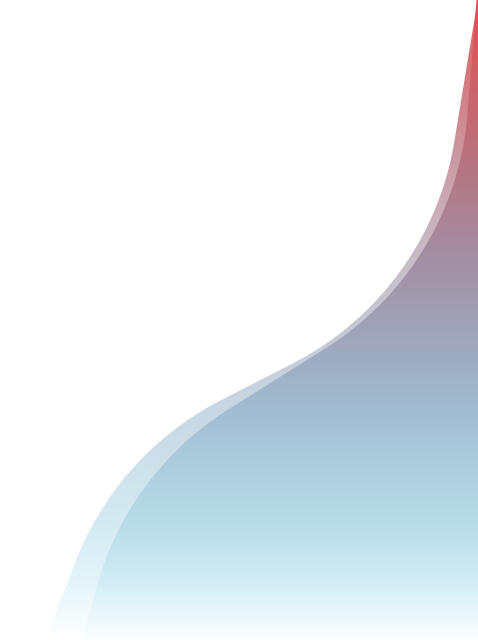
Give the GLSL for this background, as a Shadertoy shader.

```glsl
// A white page with a sweeping S-shaped slope that rises to the right edge.
// Two nested edges, each made of two equal arcs joined by tangent lines,
// are filled with one vertical gradient; the outer layer is translucent.

#define ARC_RADIUS 0.4766
#define VEIL_LOW 0.60
#define VEIL_HIGH 0.90
#define VEIL_FLOOR 0.013
#define PAPER vec3(1.0)

const int STOPS = 11;

// Gradient stops: colour in rgb, height in w
const vec4 ramp[STOPS] = vec4[STOPS](
    vec4(0.985, 0.995, 1.000, 0.00),
    vec4(0.900, 0.960, 0.980, 0.05),
    vec4(0.810, 0.920, 0.957, 0.10),
    vec4(0.722, 0.863, 0.910, 0.18),
    vec4(0.675, 0.804, 0.871, 0.27),
    vec4(0.637, 0.745, 0.822, 0.35),
    vec4(0.620, 0.675, 0.760, 0.44),
    vec4(0.627, 0.622, 0.700, 0.51),
    vec4(0.643, 0.549, 0.627, 0.61),
    vec4(0.710, 0.455, 0.505, 0.74),
    vec4(0.895, 0.300, 0.320, 1.00));

vec3 slopeColor(float height) {
    vec3 color = ramp[0].rgb;
    for (int i = 1; i < STOPS; i++) {
        float t = (height - ramp[i - 1].w) / (ramp[i].w - ramp[i - 1].w);
        color = mix(color, ramp[i].rgb, clamp(t, 0.0, 1.0));
    }
    return color;
}

// Signed distance to the S edge, positive to its lower right.
// The end lines are tangent to the arcs, given by their slopes dx/dy.
float edgeDistance(vec2 p, vec2 upper, vec2 lower, float topSlope, float endSlope) {
    vec2 topNormal = normalize(vec2(1.0, -topSlope));
    vec2 endNormal = normalize(vec2(-1.0, endSlope));

    // Normal of the inner tangent shared by both circles
    vec2 axis = lower - upper;
    float angle = atan(axis.y, axis.x) + acos(min(2.0 * ARC_RADIUS / length(axis), 1.0));
    vec2 midNormal = vec2(cos(angle), sin(angle));

    vec2 a = p - upper;
    vec2 b = p - lower;
    if (a.y > ARC_RADIUS * topNormal.y) return dot(a, topNormal) - ARC_RADIUS;
    if (a.y > ARC_RADIUS * midNormal.y) return length(vec2(max(a.x, 0.0), a.y)) - ARC_RADIUS;
    if (b.y > -ARC_RADIUS * midNormal.y) return dot(a, midNormal) - ARC_RADIUS;
    if (b.y > ARC_RADIUS * endNormal.y) return ARC_RADIUS - length(vec2(min(b.x, 0.0), b.y));
    return ARC_RADIUS - dot(b, endNormal);
}

float coverage(float dist, float pixel) {
    return clamp(dist / pixel + 0.5, 0.0, 1.0);
}

void mainImage(out vec4 fragColor, in vec2 fragCoord) {
    float pixel = 1.0 / iResolution.y;
    vec2 p = fragCoord * pixel;

    float veilEdge = edgeDistance(p, vec2(0.2396, 0.8561), vec2(0.5625, -0.0495), 0.165, 0.386);
    float bodyEdge = edgeDistance(p, vec2(0.2552, 0.8594), vec2(0.6107, -0.0430), 0.080, 0.279);
    float veil = coverage(min(veilEdge, p.y - VEIL_FLOOR), pixel);
    float body = coverage(bodyEdge, pixel);

    // Layers: paper, translucent veil, solid body
    vec3 slope = slopeColor(p.y);
    float veilAlpha = mix(VEIL_LOW, VEIL_HIGH, smoothstep(0.55, 1.0, p.y));
    vec3 color = mix(PAPER, slope, veil * veilAlpha);
    color = mix(color, slope, body);
    fragColor = vec4(color, 1.0);
}
```
